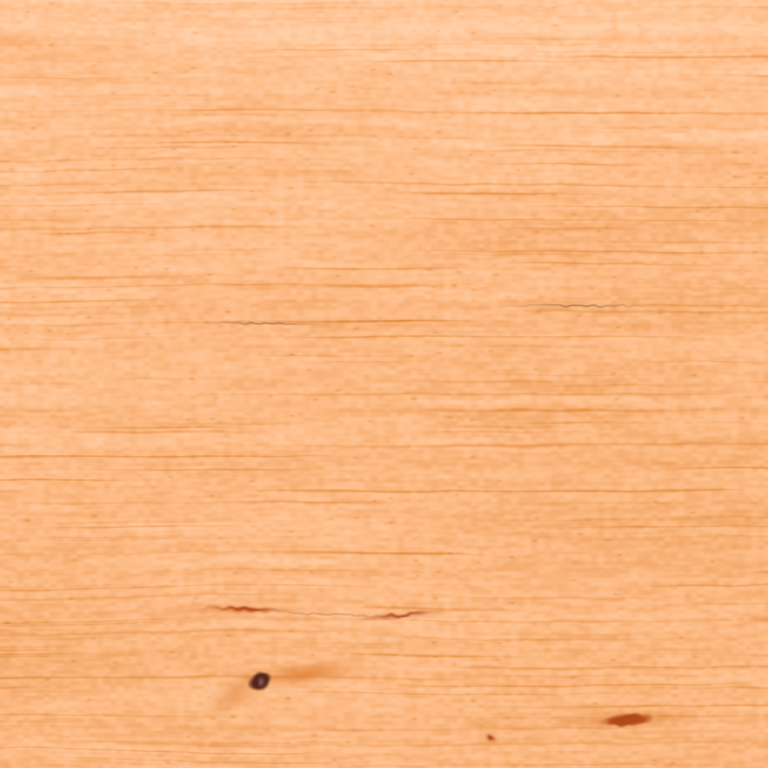
Give the GLSL for this texture, as a three.js fragment shader.

```glsl
// Pale orange softwood board with fine horizontal grain, pores and a few small knots.
varying vec2 vUv;

// Wood colours, from deep grain to pale wood
const vec3 GRAIN_COLOR = vec3(0.95, 0.66, 0.41);
const vec3 WOOD_COLOR = vec3(0.99, 0.73, 0.52);
const vec3 PALE_COLOR = vec3(1.00, 0.79, 0.62);

// Mark colours
const vec3 RESIN_COLOR = vec3(0.87, 0.49, 0.20);
const vec3 RUST_COLOR = vec3(0.67, 0.25, 0.07);
const vec3 KNOT_COLOR = vec3(0.27, 0.10, 0.07);
const vec3 ASH_COLOR = vec3(0.55, 0.43, 0.40);
const vec3 CRACK_COLOR = vec3(0.66, 0.45, 0.27);

// Strength of each tone layer
const float PATCH_AMOUNT = 0.26;
const float STREAK_AMOUNT = 0.46;
const float FIBER_AMOUNT = 0.36;
const float MOTTLE_AMOUNT = 0.46;
const float LINE_AMOUNT = 0.55;
const float FLECK_AMOUNT = 0.55;
const float FLECK_CELLS = 38.0;

float hash(vec2 p) {
  vec3 q = fract(vec3(p.xyx) * 0.1031);
  q += dot(q, q.yzx + 33.33);
  return fract((q.x + q.y) * q.z);
}

float noise(vec2 p) {
  vec2 cell = floor(p);
  vec2 f = fract(p);
  f = f * f * (3.0 - 2.0 * f);
  float low = mix(hash(cell), hash(cell + vec2(1.0, 0.0)), f.x);
  float high = mix(hash(cell + vec2(0.0, 1.0)), hash(cell + 1.0), f.x);
  return mix(low, high, f.y);
}

float centeredNoise(vec2 p) {
  return noise(p) - 0.5;
}

// Thin broken grain lines, one per row
float grainLines(vec2 p, float rows, float seed) {
  float y = p.y * rows;
  float row = floor(y);
  float h = hash(vec2(row, seed));
  float ink = noise(vec2(p.x * 4.5 + h * 50.0, row + seed));
  ink = smoothstep(0.45, 0.95, ink) * (0.5 + h);
  float thickness = 0.0017 * rows * (0.7 + 0.6 * hash(vec2(seed, row)));
  float d = (fract(y) - mix(0.3, 0.7, h)) / thickness;
  return ink * exp(-d * d);
}

// Sparse small pores
float flecks(vec2 p) {
  vec2 cell = floor(p * FLECK_CELLS);
  vec2 center = 0.25 + 0.5 * vec2(hash(cell + 7.0), hash(cell + 61.0));
  vec2 d = (fract(p * FLECK_CELLS) - center) / vec2(0.13, 0.07);
  return step(0.86, hash(cell + 19.0)) * exp(-dot(d, d));
}

// Distance in a slanted ellipse: 1 on its rim
float ellipse(vec2 p, vec2 center, vec2 halfSize, float slope) {
  vec2 q = p - center;
  q.y -= slope * q.x;
  return length(q / halfSize);
}

float smear(vec2 p, vec2 center, vec2 halfSize, float slope) {
  float d = ellipse(p, center, halfSize, slope);
  return exp(-d * d);
}

float woodTone(vec2 p) {
  float tone = 0.42 + 0.11 * p.y + 0.36 * pow(clamp(p.y, 0.0, 1.0), 4.0);
  tone += PATCH_AMOUNT * centeredNoise(p * vec2(2.5, 6.0) + 4.0);
  tone += STREAK_AMOUNT * (0.6 + 0.5 * p.y) * centeredNoise(p * vec2(3.0, 75.0));
  tone += FIBER_AMOUNT * centeredNoise(p * vec2(24.0, 230.0) + 31.0);
  tone += MOTTLE_AMOUNT * centeredNoise(p * vec2(115.0, 190.0) + 73.0);
  float lines = 0.0;
  for (int i = 0; i < 3; i++) {
    float layer = float(i);
    lines += grainLines(p, 23.0 + 21.0 * layer, 11.0 + 17.0 * layer);
  }
  return tone - LINE_AMOUNT * lines - FLECK_AMOUNT * flecks(p);
}

void main() {
  // Gentle waver of the grain
  vec2 p = vUv;
  p.y += 0.010 * centeredNoise(vUv * vec2(3.0, 5.0));
  p.y += 0.0025 * centeredNoise(vUv * vec2(22.0, 30.0));
  float tone = clamp(woodTone(p), -0.8, 1.2);
  vec3 color = mix(GRAIN_COLOR, WOOD_COLOR, min(tone * 2.0, 1.0));
  color = mix(color, PALE_COLOR, max(tone * 2.0 - 1.0, 0.0));

  // Ragged edges for the marks
  vec2 m = vUv + 0.004 * vec2(centeredNoise(vUv * 90.0), centeredNoise(vUv * 110.0 + 9.0));

  // Hairline cracks
  float cracks = smear(m, vec2(0.345, 0.579), vec2(0.055, 0.0015), -0.01);
  cracks += smear(m, vec2(0.755, 0.602), vec2(0.065, 0.0014), 0.0);
  cracks += 0.5 * smear(m, vec2(0.43, 0.200), vec2(0.090, 0.0014), -0.04);
  color = mix(color, CRACK_COLOR, 0.75 * min(cracks, 1.0));

  // Resin stains and rusty streaks
  float resin = smear(m, vec2(0.397, 0.122), vec2(0.050, 0.011), 0.12);
  resin += 0.6 * smear(m, vec2(0.308, 0.098), vec2(0.026, 0.017), 0.5);
  resin += 0.6 * smear(m, vec2(0.300, 0.206), vec2(0.070, 0.005), 0.0);
  resin += 0.7 * smear(m, vec2(0.816, 0.0625), vec2(0.052, 0.010), 0.05);
  resin += 0.6 * smear(m, vec2(0.995, 0.193), vec2(0.020, 0.005), 0.0);
  color = mix(color, RESIN_COLOR, 0.72 * min(resin, 1.0));
  float rust = smear(m, vec2(0.322, 0.207), vec2(0.036, 0.0025), -0.03);
  rust += 0.9 * smear(m, vec2(0.523, 0.199), vec2(0.034, 0.0028), 0.08);
  rust += smear(m, vec2(0.638, 0.040), vec2(0.005, 0.004), -0.5);
  rust += 1.0 - smoothstep(0.55, 1.25, ellipse(m, vec2(0.816, 0.0625), vec2(0.031, 0.0085), 0.08));
  color = mix(color, RUST_COLOR, 0.9 * min(rust, 1.0));

  // Dark round knot with an ashen core
  float knot = ellipse(m, vec2(0.339, 0.113), vec2(0.014, 0.0125), 0.2);
  color = mix(color, KNOT_COLOR, 0.92 * (1.0 - smoothstep(0.6, 1.2, knot)));
  float core = smear(m, vec2(0.340, 0.112), vec2(0.004, 0.005), 0.0);
  color = mix(color, ASH_COLOR, 0.75 * core);

  gl_FragColor = vec4(color, 1.0);
}
```
